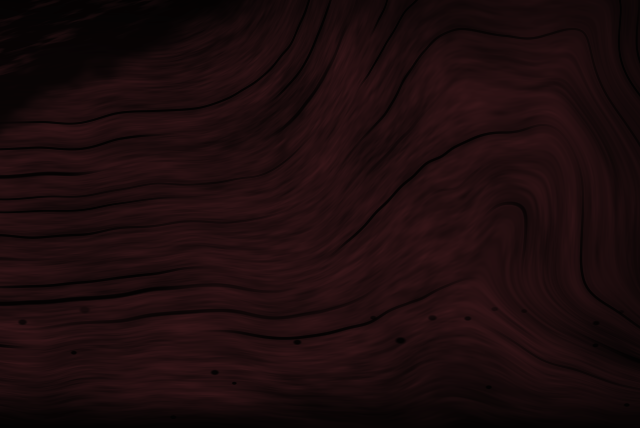
Reproduce this texture procedurally as a WebGL 2 fragment shader.

```glsl
#version 300 es
precision highp float;

uniform vec2 u_resolution;
out vec4 outColor;

float hash(vec2 cell) {
    vec3 q = fract(vec3(cell.xyx) * vec3(0.1031, 0.1030, 0.0973));
    q += dot(q, q.yzx + 33.33);
    return fract((q.x + q.y) * q.z);
}

float noise(vec2 p) {
    vec2 i = floor(p), w = fract(p);
    w = w * w * (3.0 - 2.0 * w);
    float low = mix(hash(i), hash(i + vec2(1, 0)), w.x);
    float high = mix(hash(i + vec2(0, 1)), hash(i + vec2(1, 1)), w.x);
    return mix(low, high, w.y);
}

float fbm(vec2 p, int octaves) {
    float sum = 0.0, amp = 0.5, total = 0.0;
    for (int i = 0; i < octaves; i++) {
        sum += amp * noise(p);
        total += amp;
        amp *= 0.55;
        p = p * 2.03 + 17.3;
    }
    return sum / total;
}

// Rise of the fibres from the flat left side to the upright fold
float foldRise(vec2 p) {
    float centre = 1.08 - 0.32 * p.y;
    return smoothstep(centre - 0.42, centre + 0.3, p.x);
}

// Signed distance across the leaning ridge on the right
float ridgeOffset(vec2 p) {
    return p.x - 1.0 - 0.42 * p.y - 0.03 * sin(p.y * 13.0);
}

// Height field whose contours are the wood fibres
float fibreLevel(vec2 p) {
    float t = ridgeOffset(p);
    float level = p.y * (1.0 - 0.5 * foldRise(p));
    level += 0.36 * (sqrt(t * t + 0.001) + t) * smoothstep(-0.1, 0.35, p.y);
    level += 0.05 * (fbm(p * vec2(3.5, 2.5) + 4.0, 2) - 0.5);
    level += 0.012 * (noise(p * vec2(11.0, 7.0)) - 0.5);
    return level + 0.012 * sin(p.x * 9.0 + 1.0) * (1.0 - foldRise(p));
}

// Dark splits that follow the fibres and taper out
float cracks(float level, float along, float slope) {
    float dark = 0.0;
    for (int i = 0; i < 13; i++) {
        float id = float(i);
        float centre = 0.09 + 0.051 * id + 0.025 * hash(vec2(id, 3.0));
        centre += 0.004 * (noise(vec2(along * 14.0, id * 7.0)) - 0.5);
        float presence = smoothstep(0.36, 0.72, noise(vec2(along * 2.3 + id * 5.7, id * 9.1)));
        float width = mix(0.0015, 0.0065, presence * hash(vec2(id, 8.0)));
        float gap = (level - centre) / slope;
        float core = 1.0 - smoothstep(width * 0.4, width + 0.003, abs(gap));
        float shade = exp(-abs(gap) / (gap < 0.0 ? 0.012 : 0.022));
        dark = max(dark, presence * max(core, 0.42 * shade));
    }
    return dark;
}

// Small oval holes scattered on a jittered grid
float wormholes(vec2 p, float size) {
    vec2 cell = floor(p / size);
    vec2 jitter = vec2(hash(cell + 2.0), hash(cell + 9.0)) * 0.5 + 0.25;
    vec2 d = p - (cell + jitter) * size;
    float radius = mix(0.004, 0.009, hash(cell + 21.0));
    float hole = 1.0 - smoothstep(radius * 0.5, radius * 1.3, length(d * vec2(0.7, 1.1)));
    return hole * step(0.76, hash(cell + 31.0));
}

void main() {
    vec2 p = gl_FragCoord.xy / u_resolution.y;
    float aspect = u_resolution.x / u_resolution.y;
    p.x *= 1.5 / aspect;

    // Fibre coordinates and local spacing
    float level = fibreLevel(p);
    float e = 0.002;
    vec2 grad = vec2(fibreLevel(p + vec2(e, 0)), fibreLevel(p + vec2(0, e))) - level;
    float slope = max(length(grad) / e, 0.3);
    float along = p.x + 0.7 * p.y * foldRise(p);

    // Streaks at three scales
    float fine = fbm(vec2(along * 16.0, level * 190.0), 2);
    float medium = fbm(vec2(along * 7.0 + 8.0, level * 75.0), 2);
    float broad = fbm(vec2(along * 2.5, level * 17.0 + 5.0), 3);
    float blotch = fbm(p * 4.0 + 11.0, 3);
    float tone = 0.70 + 0.42 * (fine - 0.5) + 0.34 * (medium - 0.5);
    tone += 0.42 * (broad - 0.5) + 0.36 * (blotch - 0.5);
    tone += 0.09 * exp(-pow(ridgeOffset(p) / 0.06, 2.0));

    // Splits and holes
    tone *= 1.0 - 0.88 * cracks(level, along, slope);
    float holeArea = 1.0 - smoothstep(0.22, 0.33, p.y);
    tone *= 1.0 - 0.85 * holeArea * wormholes(p, 0.075);

    // Charred upper left corner with faint ragged fibres
    float edge = p.y - 0.69 - 0.5 * p.x + 0.09 * (fbm(p * vec2(9.0, 16.0), 3) - 0.5);
    float bark = smoothstep(-0.02, 0.06, edge);
    float ragged = fbm(vec2(p.x * 11.0 + p.y * 5.0, (p.y - 0.3 * p.x) * 75.0), 3);
    float barkTone = 0.13 + 0.5 * smoothstep(0.5, 0.8, ragged) * smoothstep(0.08, 0.16, edge);
    tone = mix(tone, barkTone, bark * 0.94);

    // Shadowed borders and lower hollow
    tone *= smoothstep(-0.04, 0.13, p.y + 0.05 * (broad - 0.5));
    tone *= 1.0 - 0.45 * smoothstep(0.82, 1.02, p.y);
    tone *= 1.0 - 0.4 * smoothstep(1.2, 1.52, p.x);
    vec2 hollow = (p - vec2(1.1, 0.07)) / vec2(0.16, 0.1);
    tone *= 1.0 - 0.6 * exp(-dot(hollow, hollow)) * smoothstep(0.3, 0.6, medium);

    tone = clamp(tone, 0.06, 1.15);
    outColor = vec4(vec3(0.2, 0.078, 0.088) * tone + vec3(0.0, 0.002, 0.001), 1.0);
}
```
